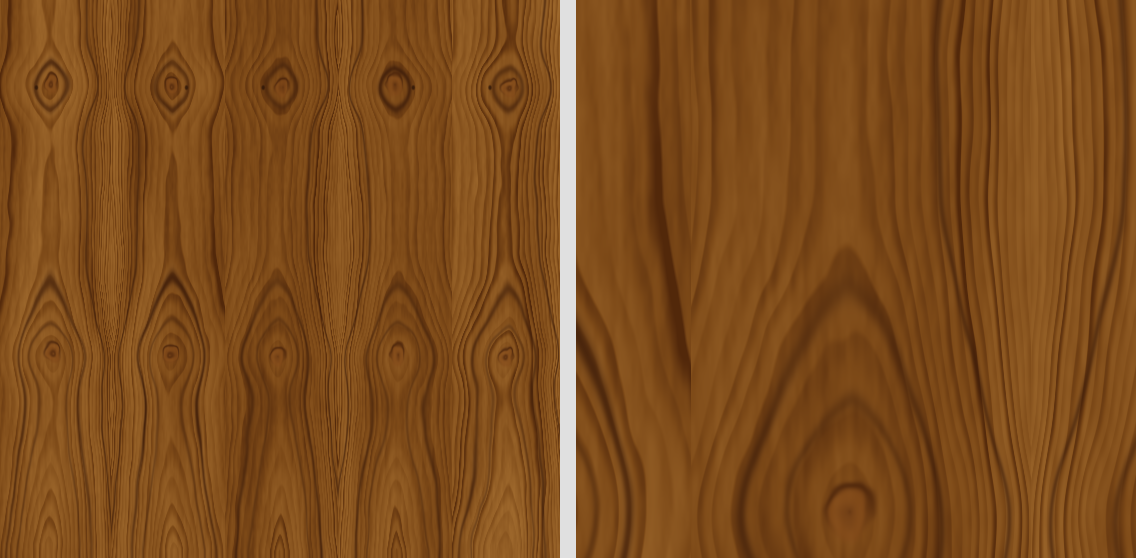
Left, the full canvas; right, a detail of the centre.
Write a Shadertoy shader that draws this texture.

```glsl
// Book-matched wood veneer: mirrored leaves with arched grain, knots and dark veins.

float hash(vec2 p) {
    return fract(sin(dot(p, vec2(127.1, 311.7))) * 43758.5453);
}

float noise(vec2 p) {
    vec2 i = floor(p), f = fract(p);
    f = f * f * (3.0 - 2.0 * f);
    return mix(mix(hash(i), hash(i + vec2(1, 0)), f.x),
               mix(hash(i + vec2(0, 1)), hash(i + vec2(1, 1)), f.x), f.y);
}

float bell(float x, float width) {
    x /= width;
    return exp(-x * x);
}

// Depth of the cut along the heart; dips open into knots, rises close into arches.
float heartDepth(float y) {
    return 0.065 * (1.0 - exp(-5.0 * y)) + 0.026 * smoothstep(0.38, 0.55, y)
         - 0.020 * bell(y - 0.36, 0.045) - 0.024 * bell(y - 0.845, 0.05);
}

// Dark late wood that builds up slowly and ends sharply.
float lateWood(float ring) {
    float f = fract(ring);
    return smoothstep(0.2, 0.82, f) * (1.0 - smoothstep(0.84, 1.0, f));
}

vec3 woodColor(float tone) {
    vec3 dark = vec3(0.32, 0.155, 0.04);
    vec3 middle = vec3(0.49, 0.288, 0.092);
    vec3 light = vec3(0.62, 0.41, 0.175);
    return tone < 0.5 ? mix(dark, middle, max(tone, 0.0) * 2.0)
                      : mix(middle, light, min(tone * 2.0 - 1.0, 1.0));
}

void mainImage(out vec4 fragColor, in vec2 fragCoord) {
    vec2 uv = fragCoord / iResolution.xy;
    float y = uv.y;

    // Mirror the leaves about their seams
    float across = uv.x + 0.0035;
    float leaf = floor(across / 0.2025);
    float pair = floor(across / 0.405);
    float seam = abs(mod(across, 0.405) - 0.2025);

    // Bend the grain: a spindle at the seam, a wandering heart, slow waves
    float s = seam - 0.022 * sin(3.1416 * y) * exp(-seam / 0.06);
    float dx = s - 0.102 + 0.016 * (noise(vec2(y * 6.0, pair * 7.3)) - 0.5);
    dx += 0.010 * (noise(vec2(seam * 22.0 + pair * 9.0, y * 7.0)) - 0.5);
    dx += 0.004 * (noise(vec2(seam * 60.0, y * 22.0 + leaf * 5.0)) - 0.5);

    float depth = heartDepth(y) + 0.010 * (noise(vec2(y * 9.0, leaf * 3.7)) - 0.5);
    float growth = pow(pow(abs(dx), 1.5) + pow(max(depth, 0.003), 1.5), 0.667);

    // Rings, packed tighter towards the golden seam
    float inner = max(-dx, 0.0);
    float ring = growth * 92.0 + 400.0 * inner * inner
               + 1.3 * noise(vec2(growth * 45.0, pair * 4.1))
               + 0.2 * noise(vec2(seam * 90.0, y * 30.0));
    float strength = hash(vec2(floor(ring), 3.0 + pair));
    float line = lateWood(ring) * (0.22 + 0.78 * strength * strength);

    // Broad tone, fibres and pores
    float tone = 0.66 + 0.34 * (noise(vec2(growth * 32.0, 8.0 + pair)) - 0.5);
    tone += 0.24 * (noise(vec2(seam * 16.0 + leaf * 11.0, y * 4.0)) - 0.5);
    tone += 0.10 * (noise(vec2(uv.x * 110.0, y * 5.0)) - 0.5);
    tone += 0.15 * (noise(vec2(uv.x * 270.0, y * 18.0)) - 0.5);
    tone += 0.08 * (noise(vec2(uv.x * 400.0, y * 90.0)) - 0.5);
    tone += 0.07 * (hash(vec2(leaf, 5.0)) - 0.5);
    tone += 0.16 * (1.0 - smoothstep(0.015, 0.04, seam));
    tone += 0.14 * bell(dx, 0.04) * (1.0 - smoothstep(0.1, 0.3, y));
    tone -= 0.58 * line;
    vec3 color = woodColor(tone);

    // Dark veins follow the growth lines
    float vein = bell(growth - 0.078, 0.0028) * (0.35 + 0.5 * noise(vec2(y * 8.0, leaf * 2.3)));
    vein += 0.55 * bell(growth - 0.121, 0.0018) * step(dx, 0.0);
    vein += 0.35 * bell(growth - 0.057, 0.0020);
    color = mix(color, vec3(0.23, 0.105, 0.035), min(vein, 0.8));

    // Knot hearts and a pin knot beside the upper one
    for (int k = 0; k < 2; k++) {
        float height = k == 0 ? 0.36 : 0.845;
        vec2 q = vec2(dx, y - height + 0.012 * (hash(vec2(leaf, k)) - 0.5)) / vec2(0.013, 0.019);
        float radius = length(q) + 0.5 * (noise(q * 1.6 + leaf * 8.0) - 0.5);
        float body = 1.0 - smoothstep(0.7, 1.2, radius);
        float rim = bell(radius - 0.95, 0.16) * smoothstep(-1.0, 0.8, q.y);
        color = mix(color, vec3(0.52, 0.29, 0.10), 0.55 * body);
        color = mix(color, vec3(0.25, 0.11, 0.03), 0.65 * rim);
        color = mix(color, vec3(0.28, 0.13, 0.04), 0.6 * bell(radius, 0.3));
    }
    float pin = length(vec2(seam - 0.134, (y - 0.843) * 0.7));
    color = mix(color, vec3(0.17, 0.08, 0.03), 0.8 * (1.0 - smoothstep(0.001, 0.0045, pin)));

    fragColor = vec4(color, 1.0);
}
```
